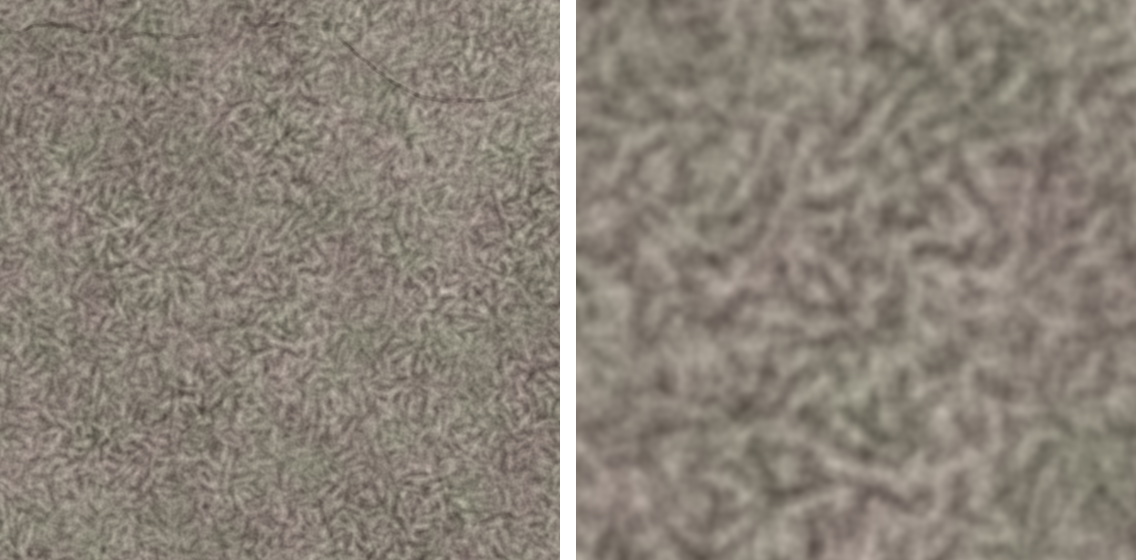
Left: the whole. Right: its middle third, enlarged.
Reproduce this texture procedurally as a three.js fragment shader.

```glsl
// Weathered grey-brown stone: short worm-like grain in drifting directions,
// laid over soft light and dark patches with a faint green and violet tint.
// Grain is stretched gradient noise; thin cracks are curves near the top.
varying vec2 vUv;

float hash(vec2 p) {
  vec3 q = fract(vec3(p.xyx) * 0.1031);
  q += dot(q, q.yzx + 33.33);
  return fract((q.x + q.y) * q.z);
}

vec2 gradientAt(vec2 cell) {
  float angle = 6.2832 * hash(cell);
  return vec2(cos(angle), sin(angle));
}

// Gradient noise, roughly -0.7 to 0.7
float noise(vec2 p) {
  vec2 i = floor(p), f = p - i;
  vec2 u = f * f * f * (f * (f * 6.0 - 15.0) + 10.0);
  vec2 e = vec2(1.0, 0.0);
  float low = mix(dot(gradientAt(i), f),
                  dot(gradientAt(i + e), f - e), u.x);
  float high = mix(dot(gradientAt(i + e.yx), f - e.yx),
                   dot(gradientAt(i + 1.0), f - 1.0), u.x);
  return mix(low, high, u.y);
}

float fbm(vec2 p) {
  float sum = 0.0, amp = 1.0;
  for (int i = 0; i < 4; i++) {
    sum += amp * noise(p);
    p = mat2(1.6, 1.2, -1.2, 1.6) * p + 17.3;
    amp *= 0.55;
  }
  return sum;
}

// Blends strokes of six directions, each ruling in its own small regions
float wormGrain(vec2 p) {
  float sum = 0.0, power = 0.0;
  for (int i = 0; i < 6; i++) {
    float k = float(i);
    float angle = 0.3 + k * 0.5236;
    vec2 along = vec2(cos(angle), sin(angle));
    vec2 q = vec2(dot(p, along), dot(p, vec2(-along.y, along.x)));
    float slant = max(0.0, cos(2.0 * (angle - 0.9))) * smoothstep(0.3, 0.9, p.y);
    float weight = exp(7.0 * noise(p * 23.0 + k * 31.7) + 0.9 * slant);
    sum += weight * noise(q * vec2(42.0, 88.0) + k * 57.1 + 200.0);
    power += weight * weight;
  }
  return sum * inversesqrt(power);
}

// Soft-edged line at height offset d, kept between two x positions
float crackLine(float d, float x, float from, float to, float width) {
  float ends = smoothstep(from - 0.02, from + 0.02, x)
             * (1.0 - smoothstep(to - 0.04, to + 0.02, x));
  return ends * (1.0 - smoothstep(width * 0.25, width, abs(d)));
}

float cracks(vec2 p) {
  float wobble = 0.016 * noise(vec2(p.x * 13.0, 4.3))
               + 0.007 * noise(p * 42.0 + 9.0);
  float upper = 0.945 + 0.008 * sin(p.x * 17.0)
              + 0.9 * pow(max(p.x - 0.46, 0.0), 2.0);
  float dx = p.x - 0.82;
  float sag = 0.82 + (dx < 0.0 ? 2.5 : 1.6) * dx * dx;
  float broken = smoothstep(-0.3, 0.1, noise(vec2(p.x * 9.0, 1.7)));
  float top = crackLine(p.y - upper - wobble, p.x, -0.1, 0.7, 0.0065) * broken;
  float bowl = crackLine(p.y - sag - wobble * 0.5, p.x, 0.61, 0.95, 0.0065);
  float seam = crackLine(p.y - 0.535 - wobble, p.x, -0.1, 0.4, 0.016);
  return 0.85 * top + bowl + 0.3 * seam;
}

void main() {
  vec2 p = vUv;

  // Broad patches, paler towards the upper right
  float patches = 0.062 * fbm(p * 4.5 + 3.1);
  patches += 0.045 * smoothstep(0.45, 1.0, p.y) * smoothstep(0.2, 1.0, p.x) - 0.008;
  patches -= 0.025 * exp(-18.0 * dot(p - vec2(0.1, 0.75), p - vec2(0.1, 0.75)));

  // Grain, with strength that drifts, plus finer grit
  float strength = 1.0 + 0.45 * noise(p * 7.0 + 40.0);
  float grain = 0.235 * strength * wormGrain(p);
  grain += 0.055 * noise(p * 165.0 + 11.0) + 0.06 * noise(p * 34.0 + 70.0);

  float tone = patches + grain;
  tone -= 0.13 * cracks(p) * (0.8 + 0.6 * noise(p * 50.0));

  // Warm grey base, tinted green in some patches and violet in others
  float tint = noise(p * 9.0 + 25.0) + 0.5 * noise(p * 21.0 + 5.0);
  vec3 stone = vec3(0.541, 0.509, 0.469) + tone * vec3(1.0, 1.0, 0.96);
  stone += tint * vec3(-0.018, 0.014, -0.014);

  gl_FragColor = vec4(clamp(stone, 0.0, 1.0), 1.0);
}
```
